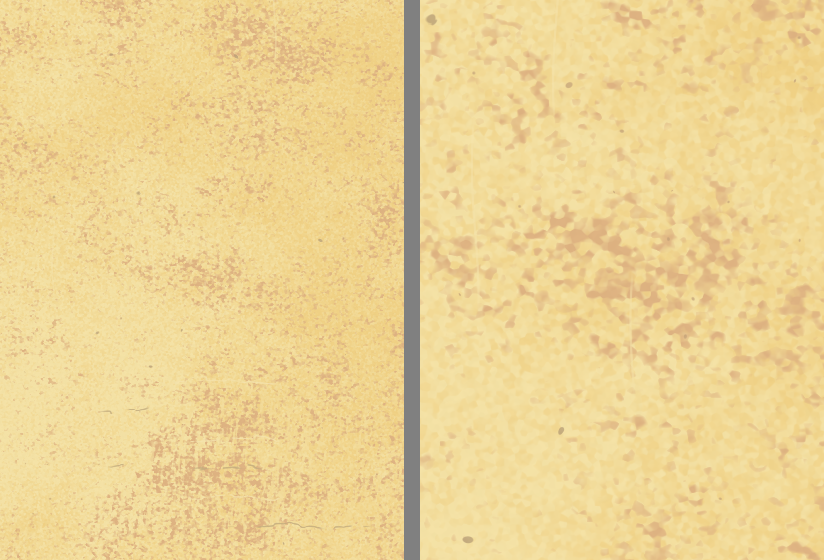
Left: the whole. Right: its middle third, enlarged.
Write a Shadertoy shader that draws this texture.

```glsl
// Aged, pale yellow plaster: a mottled cream ground dusted with fine ochre grains,
// a large scraped stain at the lower right, and sparse specks, scratches and cracks.
// All noise is smooth cellular noise, layered and thresholded by a density field.

vec3 hash3(vec2 p) {
    vec3 q = fract(vec3(p.xyx) * vec3(0.1031, 0.1030, 0.0973));
    q += dot(q, q.yxz + 33.33);
    return fract((q.xxy + q.yzz) * q.zyx);
}

// Blend of random values, weighted by closeness to jittered cell points
float cell(vec2 p) {
    vec2 corner = floor(p), f = p - corner;
    float total = 0.0, weights = 0.0;
    for (int y = -1; y <= 1; y++)
    for (int x = -1; x <= 1; x++) {
        vec2 offset = vec2(x, y);
        vec3 h = hash3(corner + offset + 100.0);
        vec2 d = offset + h.xy - f;
        float w = exp(-7.0 * dot(d, d));
        total += w * h.z;
        weights += w;
    }
    return total / weights;
}

float layers(vec2 p) {
    float sum = 0.0, amp = 0.43;
    for (int i = 0; i < 4; i++) {
        sum += amp * cell(p);
        p = mat2(1.6, 1.2, -1.2, 1.6) * p + 7.3;
        amp *= 0.65;
    }
    return sum;
}

float blob(vec2 p, vec2 center, vec2 radius) {
    vec2 d = (p - center) / radius;
    return exp(-dot(d, d));
}

// Thin stroke along x from the start point, with tapered ends
float stroke(vec2 p, vec2 start, float len, float width, float px) {
    vec2 d = p - start;
    float ends = smoothstep(0.0, 0.02, d.x) * smoothstep(len, len - 0.02, d.x);
    return ends * (1.0 - smoothstep(width, width + 1.2 * px, abs(d.y)));
}

// Scraped stain with a slanted left edge and a ragged top
float scrapedZone(vec2 p, float ragged) {
    float inside = min(p.x - 0.10 - 0.9 * p.y, 0.33 - p.y) + 0.3 * (ragged - 0.5);
    return smoothstep(-0.03, 0.06, inside) * smoothstep(0.0, 0.06, p.y)
         * mix(1.0, 0.6, smoothstep(0.45, 0.66, p.x));
}

// Small tilted flecks, at most one per grid cell
float specks(vec2 p, float scale, float chance, float px) {
    vec2 id = floor(p * scale);
    vec3 h = hash3(id + 311.0), k = hash3(id + 743.0);
    vec2 d = p - (id + 0.2 + 0.6 * h.xy) / scale;
    float a = 3.0 * k.x;
    d = mat2(cos(a), sin(a), -sin(a), cos(a)) * d;
    float r = mix(0.025, 0.06, k.y * k.y) / scale;
    float edge = length(d * vec2(1.0, 1.0 + k.z)) - r * (0.6 + 0.8 * cell(p * 150.0));
    return step(h.z, chance) * (1.0 - smoothstep(-px, px, edge));
}

void mainImage(out vec4 fragColor, in vec2 fragCoord) {
    float px = 1.0 / iResolution.y;
    vec2 p = fragCoord * px;
    float patches = layers(p * vec2(9.0, 12.0) + 3.0);
    float fine = cell(p * 330.0);
    float grain = 0.5 + 0.65 * (cell(p * vec2(115.0, 145.0)) - 0.5)
                + 0.85 * (cell(p * vec2(230.0, 270.0) + 31.0) - 0.5);

    // Cream to yellow ground, paler toward the lower left
    float tone = 0.52 + 1.1 * (layers(p * vec2(5.0, 7.0) + 21.0) - 0.5)
               + 0.95 * (cell(p * 290.0 + 9.0) - 0.5)
               + 0.4 * (p.x - 0.3) + 0.12 * (p.y - 0.4)
               - 0.25 * blob(p, vec2(0.08, 0.3), vec2(0.3, 0.22));
    vec3 color = mix(vec3(0.955, 0.882, 0.645), vec3(0.94, 0.823, 0.53), clamp(tone, 0.0, 1.1));

    // Stain density: loose patches, horizontal bands and stronger clusters
    float density = 0.25 + 0.85 * (patches - 0.5)
                  + 0.28 * (cell(p * vec2(4.0, 26.0) + 5.0) - 0.5)
                  + 0.17 * blob(p, vec2(0.57, 0.91), vec2(0.12, 0.07))
                  + 0.20 * blob(p, vec2(0.69, 0.62), vec2(0.09, 0.05))
                  + 0.15 * blob(p, vec2(0.34, 0.50), vec2(0.10, 0.04))
                  + 0.14 * blob(p, vec2(0.73, 0.35), vec2(0.08, 0.25))
                  - 0.18 * blob(p, vec2(0.10, 0.32), vec2(0.24, 0.16));

    // Near-vertical scraping inside the lower stain
    float zone = scrapedZone(p, patches);
    vec2 lean = vec2(p.x - 0.1 * p.y + 0.012 * cell(p * 22.0), p.y);
    float streaks = 0.5 * cell(lean * vec2(130.0, 15.0)) + 0.5 * cell(lean * vec2(270.0, 36.0));
    density += zone * (0.17 + 0.65 * (streaks - 0.5));
    float stain = clamp((grain + density - 0.95) / 0.5, 0.0, 1.0);
    color = mix(color, vec3(0.87, 0.70, 0.507), stain);
    color = mix(color, vec3(0.95, 0.86, 0.61), 0.6 * zone * smoothstep(0.64, 0.85, 1.0 - streaks));

    // Pale vertical scratches and wavering horizontal cracks
    for (int i = 0; i < 6; i++) {
        vec3 h = hash3(vec2(i, 17));
        vec2 up = vec2(p.y, p.x + 0.002 * sin(p.y * 40.0 + h.z * 6.0));
        float scratch = stroke(up, vec2(h.x, h.y * 0.72), 0.06 + 0.1 * h.z, 0.0003, px);
        color = mix(color, vec3(0.96, 0.89, 0.67), 0.5 * scratch);

        float bend = 0.004 * sin(p.x * 31.0 + h.x * 9.0) + 0.008 * (cell(p * 60.0) - 0.5);
        vec2 start = vec2(0.14 + 0.36 * h.y, 0.06 + 0.052 * float(i));
        float crack = stroke(p + vec2(0.0, bend), start, 0.15 + 0.15 * h.z, 0.0002, px);
        vec3 crackColor = i % 2 == 0 ? vec3(0.76, 0.67, 0.49) : vec3(0.96, 0.89, 0.68);
        color = mix(color, crackColor, 0.8 * crack * smoothstep(0.3, 0.6, cell(p * 45.0 + 4.0)));
    }

    // Grey-brown flecks in two sizes
    color = mix(color, vec3(0.70, 0.60, 0.45), 0.7 * specks(p, 13.0, 0.13, px));
    color = mix(color, vec3(0.76, 0.63, 0.47), 0.7 * specks(p + 0.37, 32.0, 0.12, px));

    fragColor = vec4(color + 0.012 * (fine - 0.5), 1.0);
}
```
